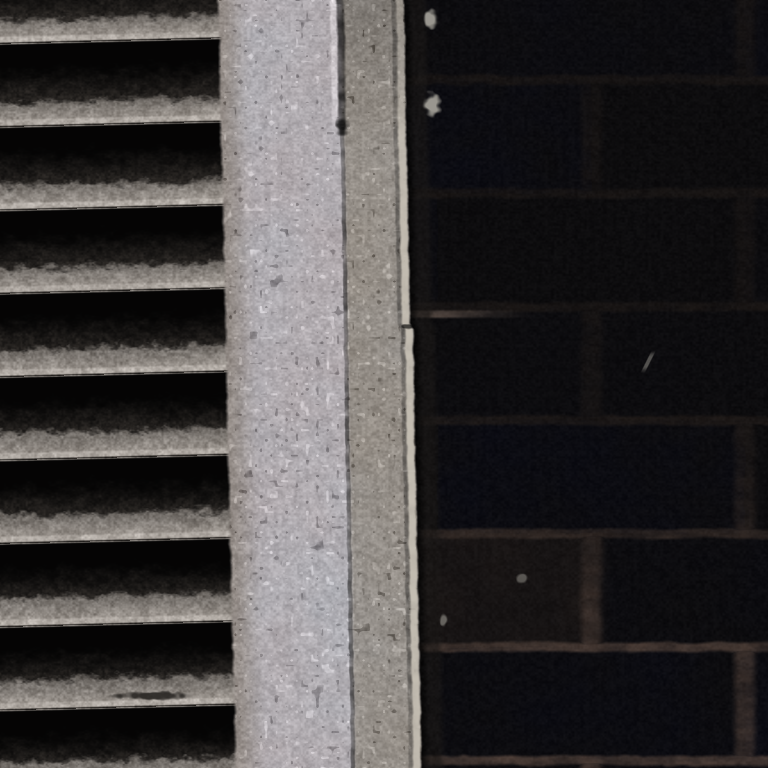
Write a three.js fragment shader that draws this texture.

```glsl
// Weathered louvre slats and a painted frame beside a dark brick wall
varying vec2 vUv;

float hash(vec2 p) {
  return fract(sin(dot(p, vec2(127.1, 311.7))) * 43758.5453);
}

float noise(vec2 p) {
  vec2 i = floor(p), f = fract(p);
  f = f * f * (3.0 - 2.0 * f);
  return mix(mix(hash(i), hash(i + vec2(1, 0)), f.x),
             mix(hash(i + vec2(0, 1)), hash(i + vec2(1, 1)), f.x), f.y);
}

float fbm(vec2 p) {
  return 0.5 * noise(p) + 0.3 * noise(p * 2.1 + 7.0) + 0.2 * noise(p * 4.3 + 19.0);
}

// Soft line: 1 at distance zero, 0 beyond the width
float line(float d, float width) {
  return 1.0 - smoothstep(width * 0.35, width, abs(d));
}

float spot(vec2 p, vec2 center, vec2 radius) {
  return 1.0 - smoothstep(0.5, 1.1, length((p - center) / radius) + 0.5 * noise(p * 160.0) - 0.25);
}

vec3 louvre(vec2 p, float grain) {
  float s = (0.943 + 0.025 * p.x - p.y) / 0.1085;
  float t = fract(s);
  float rough = fbm(p * vec2(75.0, 110.0));
  // Gap: black under each slat, dusty towards the next one
  float dust = smoothstep(0.25, 0.75, t + 0.25 * (rough - 0.5));
  vec3 gap = vec3(0.018, 0.016, 0.016) + vec3(0.13, 0.12, 0.11) * dust * (0.5 + grain);
  // Slat: ragged upper edge, crisp lower edge
  float top = mix(0.62, 0.72, p.y) + 0.2 * (rough - 0.5);
  float lit = smoothstep(top - 0.04, top + 0.07, t);
  lit *= 1.0 - smoothstep(0.975, 1.0, t);
  lit = max(lit, 1.0 - smoothstep(0.0, 0.025, t));
  vec3 slat = vec3(0.59, 0.565, 0.54) * (0.8 + 0.2 * smoothstep(0.7, 0.95, t));
  slat += 0.2 * (grain - 0.5) + 0.16 * (rough - 0.5) + 0.1 * line(t - 0.95, 0.05);
  vec3 col = mix(gap, slat, lit);
  return mix(col, vec3(0.13, 0.12, 0.11), 0.85 * spot(p, vec2(0.2, 0.094), vec2(0.055, 0.006)));
}

vec3 wall(vec2 p, float grain, float edge) {
  vec2 q = p + 0.006 * (vec2(fbm(p * 30.0), fbm(p * 30.0 + 40.0)) - 0.5);
  float r = (0.896 - q.y) / 0.1477;
  float row = floor(r);
  float shift = mod(row, 2.0) * 0.2;
  float u = (q.x - 0.77 - shift) / 0.4;
  float id = hash(vec2(floor(u), row));
  float cloud = fbm(p * 14.0);
  vec3 brick = mix(vec3(0.05, 0.047, 0.053), vec3(0.04, 0.045, 0.085), cloud * id);
  // One brick course carries a warmer, browner face
  float warm = step(3.5, row) * step(row, 4.5) * (1.0 - smoothstep(0.76, 0.8, p.x));
  brick = mix(brick, vec3(0.115, 0.095, 0.085), warm * (0.4 + 0.6 * cloud));
  // Mortar grows clearer towards the bottom
  float bed = line((fract(r + 0.5) - 0.5) * 0.1477, 0.009);
  float joint = line((fract(u + 0.5) - 0.5) * 0.4, 0.019) * step(0.6, p.x);
  float low = 1.0 - smoothstep(0.1, 0.65, p.y);
  vec3 mortar = mix(vec3(0.1, 0.085, 0.08), vec3(0.29, 0.235, 0.21), low * low);
  float wear = 0.35 + 0.85 * fbm(p * vec2(30.0, 70.0));
  vec3 col = mix(brick, mortar, max(bed, joint * 0.75) * wear);
  // Pale streak on one bed joint close to the frame
  float streak = line(p.y - 0.591, 0.007) * (1.0 - smoothstep(0.57, 0.7, p.x));
  col += vec3(0.26, 0.22, 0.19) * streak * wear;
  // Sealed margin and contact shadow along the frame
  float margin = 1.0 - smoothstep(0.022, 0.034, p.x - edge);
  col = mix(col, vec3(0.1, 0.09, 0.085), 0.65 * margin);
  col *= 0.35 + 0.65 * smoothstep(0.0, 0.014, p.x - edge);
  col += 0.045 * (grain - 0.5);
  // Paint flecks
  float fleck = spot(p, vec2(0.561, 0.975), vec2(0.011, 0.013));
  fleck = max(fleck, spot(p, vec2(0.563, 0.863), vec2(0.011, 0.017)));
  fleck = max(fleck, 0.6 * spot(p, vec2(0.578, 0.193), vec2(0.006, 0.009)));
  fleck = max(fleck, 0.5 * spot(p, vec2(0.68, 0.247), vec2(0.009, 0.007)));
  vec2 d = p - vec2(0.844, 0.529);
  fleck = max(fleck, 0.5 * line(d.x - 0.5 * d.y, 0.004) * line(d.y, 0.016));
  return mix(col, vec3(0.6, 0.59, 0.56), fleck);
}

vec3 frame(vec2 p, float grain, float inner, float groove, float edge) {
  float cloud = fbm(p * 9.0);
  vec3 panel = mix(vec3(0.69, 0.655, 0.665), vec3(0.69, 0.695, 0.72), cloud);
  panel = mix(vec3(0.58, 0.55, 0.53), panel, smoothstep(0.0, 0.045, p.x - inner));
  vec3 strip = mix(vec3(0.57, 0.54, 0.505), vec3(0.6, 0.585, 0.57), cloud);
  strip *= 1.0 - 0.14 * smoothstep(0.8, 1.0, p.y);
  vec3 col = mix(panel, strip, smoothstep(-0.003, 0.006, p.x - groove));
  col += 0.16 * (grain - 0.5) + 0.1 * (fbm(p * 90.0) - 0.5);
  // Chips in the paint, dark and bright
  float chip = noise(p * 150.0 + 31.0);
  col += 0.12 * smoothstep(0.8, 0.95, chip) - 0.17 * (1.0 - smoothstep(0.04, 0.16, chip));
  // Groove, wider and darker above the knot
  float upper = smoothstep(0.82, 0.85, p.y);
  float broken = 0.4 + 0.6 * noise(p * vec2(60.0, 95.0));
  col *= 1.0 - line(p.x - groove, 0.004 + 0.003 * upper) * broken * (0.55 + 0.25 * upper);
  col += 0.12 * upper * line(p.x - groove + 0.009, 0.006);
  col *= 1.0 - 0.75 * spot(p, vec2(0.446, 0.835), vec2(0.009, 0.013));
  // Bright outer lip with a thin shadow inside it
  col *= 1.0 - 0.4 * broken * line(p.x - edge + 0.013, 0.005);
  float lip = line(p.x - edge + 0.006, 0.007) * (1.0 - 0.6 * smoothstep(0.8, 0.92, p.y));
  col = mix(col, vec3(0.77, 0.745, 0.7), lip * (0.6 + 0.4 * broken));
  return col * (1.0 - 0.65 * spot(p, vec2(0.533, 0.575), vec2(0.011, 0.004)));
}

void main() {
  vec2 p = vUv;
  float down = 1.0 - p.y;
  float grain = 0.6 * noise(p * 260.0) + 0.4 * noise(p * 430.0 + 50.0);
  float wobble = 0.005 * (fbm(p.yy * vec2(55.0, 20.0)) - 0.5);
  float inner = 0.284 + 0.023 * down + wobble;
  float groove = 0.443 + 0.017 * down + 0.6 * wobble;
  float edge = 0.526 + 0.019 * down + 0.004 * smoothstep(0.42, 0.43, down) + 0.7 * wobble;
  vec3 col = louvre(p, grain);
  col = mix(col, frame(p, grain, inner, groove, edge), smoothstep(-0.003, 0.003, p.x - inner));
  col = mix(col, wall(p, grain, edge), smoothstep(-0.002, 0.002, p.x - edge));
  gl_FragColor = vec4(clamp(col, 0.0, 1.0), 1.0);
}
```
